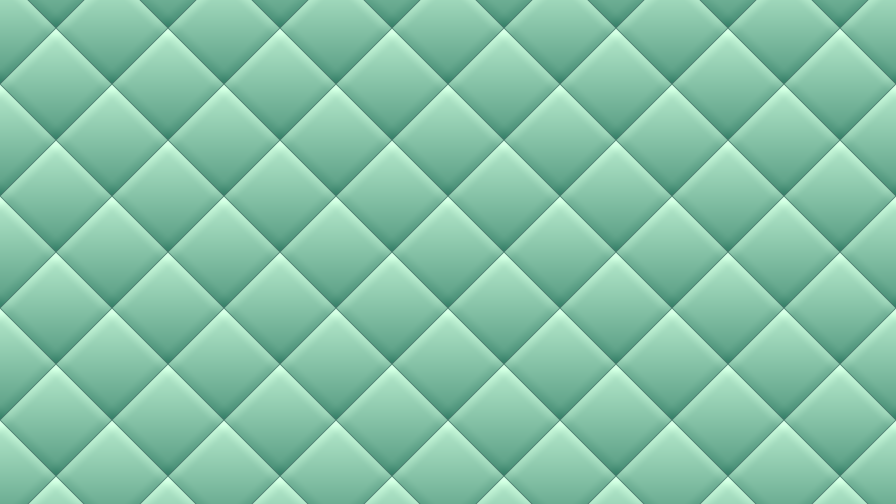
Reproduce this pattern procedurally as a WebGL 1 fragment shader.

```glsl
precision highp float;
// Quilted field of square tiles standing on their corners, eight across.
// Each tile has a vertical gradient, lit upper bevels and shaded lower bevels;
// thin dark seams divide the tiles, and supersampling smooths every edge.

uniform vec2 u_resolution;

const float TILES_ACROSS = 8.0;
const vec2 LATTICE_ORIGIN = vec2(0.5, 0.25);
const float BEVEL_WIDTH = 0.16;
const float SEAM_HALF_WIDTH = 0.004;
const int SAMPLES = 4;

const vec3 SHADE_COLOR = vec3(0.34, 0.61, 0.51);
const vec3 LIGHT_COLOR = vec3(0.80, 0.99, 0.87);
const vec3 SEAM_COLOR = vec3(0.25, 0.42, 0.39);

// Turn the plane so that tile corners fall on integer coordinates.
vec2 toLattice(vec2 p) {
  p -= LATTICE_ORIGIN;
  return vec2(p.x + p.y, p.y - p.x);
}

// Strength of a bevel summed over two edges at the given distances.
float bevel(vec2 edgeDistance, float width) {
  vec2 b = 1.0 - smoothstep(vec2(0.0), vec2(width), edgeDistance);
  return b.x + b.y;
}

// Tile brightness: local (0,0) is the bottom corner, (1,1) the top.
float tileTone(vec2 local) {
  float height = 0.5 * (local.x + local.y);
  float body = 0.4 + 0.85 * (height - 0.5);
  float lit = 0.18 * bevel(1.0 - local, BEVEL_WIDTH);
  float shaded = 0.13 * bevel(local, BEVEL_WIDTH);
  return min(body + lit - shaded, 1.1);
}

// Coverage of the seam, from the distance to the nearest tile edge.
float seamMask(vec2 local, float halfWidth, float blur) {
  vec2 d = min(local, 1.0 - local);
  float edge = min(d.x, d.y) * 0.7071;
  return clamp((halfWidth - edge) / blur + 0.5, 0.0, 1.0);
}

vec3 quilt(vec2 p, float blur) {
  vec2 local = fract(toLattice(p));
  vec3 color = mix(SHADE_COLOR, LIGHT_COLOR, tileTone(local));
  float seam = seamMask(local, SEAM_HALF_WIDTH, blur);
  return mix(color, SEAM_COLOR, 0.8 * seam);
}

void main() {
  float scale = TILES_ACROSS / u_resolution.x;
  float sampleStep = 1.0 / float(SAMPLES);
  vec3 sum = vec3(0.0);

  // Average a regular grid of samples inside the pixel.
  for (int j = 0; j < SAMPLES; j++) {
    for (int i = 0; i < SAMPLES; i++) {
      vec2 offset = (vec2(float(i), float(j)) + 0.5) * sampleStep - 0.5;
      sum += quilt((gl_FragCoord.xy + offset) * scale, scale * sampleStep);
    }
  }
  gl_FragColor = vec4(sum * sampleStep * sampleStep, 1.0);
}
```
